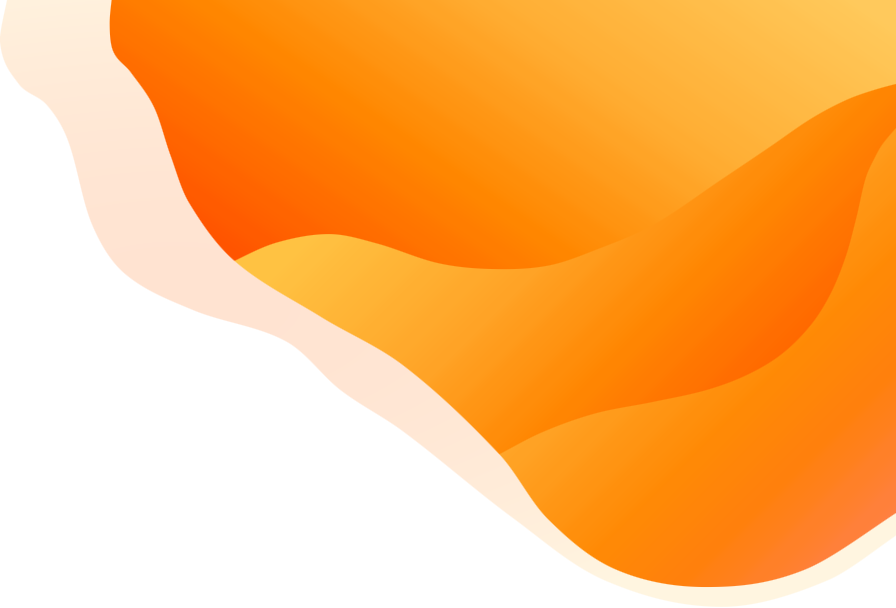
A WebGL 2 fragment shader for this background:

```glsl
#version 300 es
precision highp float;
// Layered orange waves with a pale cream rim flowing over a white page.
uniform vec2 u_resolution;
out vec4 outColor;

const int N = 16;

// Height of a smooth cubic curve through the knots, at sheared position s.
float curveHeight(vec2 knots[N], float shear, float s) {
  vec2 axis = vec2(1.0, shear);
  int i = 0;
  for (int j = 1; j < N - 1; j++) if (s > dot(knots[j], axis)) i = j;
  vec2 a = knots[max(i - 1, 0)], b = knots[i];
  vec2 c = knots[i + 1], d = knots[min(i + 2, N - 1)];
  float sb = dot(b, axis), span = dot(c, axis) - sb;
  float slopeB = (c.y - a.y) / dot(c - a, axis);
  float slopeC = (d.y - b.y) / dot(d - b, axis);
  float t = clamp((s - sb) / span, 0.0, 1.0), u = 1.0 - t;
  return b.y * u * u * (1.0 + 2.0 * t) + c.y * t * t * (3.0 - 2.0 * t)
       + span * t * u * (slopeB * u - slopeC * t);
}

// Smooth coverage of the region above a curve (y points down).
float above(vec2 knots[N], float shear, vec2 p) {
  float gap = curveHeight(knots, shear, p.x + shear * p.y) - p.y;
  return clamp(0.5 + gap / max(fwidth(gap), 0.001), 0.0, 1.0);
}

// Four-stop gradient with faint diagonal streaks.
vec3 ramp(float t, vec4 stops, vec3 a, vec3 b, vec3 c, vec3 d) {
  t += 2.0 * sin(t * 0.23) + 1.2 * sin(t * 0.41 + 1.0);
  vec3 color = mix(a, b, clamp((t - stops.x) / (stops.y - stops.x), 0.0, 1.0));
  color = mix(color, c, clamp((t - stops.y) / (stops.z - stops.y), 0.0, 1.0));
  return mix(color, d, clamp((t - stops.z) / (stops.w - stops.z), 0.0, 1.0));
}

void main() {
  // Artboard of 768 by 522 units, y down from the top edge
  vec2 uv = gl_FragCoord.xy / u_resolution;
  vec2 p = vec2(uv.x, 1.0 - uv.y) * vec2(768.0, 522.0);

  vec2 outerRim[N] = vec2[N](
    vec2(8, -10), vec2(0, 36), vec2(16, 72), vec2(40, 90),
    vec2(58, 120), vec2(79, 193), vec2(107, 235), vec2(165, 266),
    vec2(245, 293), vec2(292, 335), vec2(345, 370), vec2(440, 445),
    vec2(520, 499), vec2(620, 521), vec2(710, 498), vec2(775, 455));
  vec2 innerRim[N] = vec2[N](
    vec2(97, -12), vec2(94, 20), vec2(97, 44), vec2(112, 62),
    vec2(132, 92), vec2(146, 133), vec2(162, 174), vec2(201, 224),
    vec2(275, 272), vec2(346, 314), vec2(428, 390), vec2(470, 446),
    vec2(528, 489), vec2(605, 504), vec2(690, 489), vec2(778, 434));
  vec2 middleWave[N] = vec2[N](
    vec2(185, 234), vec2(201, 224), vec2(238, 208), vec2(283, 201),
    vec2(323, 209), vec2(376, 226), vec2(423, 231), vec2(470, 228),
    vec2(512, 214), vec2(560, 193), vec2(620, 153), vec2(660, 126),
    vec2(695, 102), vec2(725, 86), vec2(750, 77), vec2(780, 69));
  vec2 frontWave[N] = vec2[N](
    vec2(415, 397), vec2(428, 390), vec2(465, 371), vec2(510, 355),
    vec2(560, 345), vec2(605, 335), vec2(640, 322), vec2(670, 304),
    vec2(695, 279), vec2(712, 252), vec2(725, 220), vec2(734, 187),
    vec2(742, 153), vec2(750, 135), vec2(757, 123), vec2(775, 102));

  // Back layer: red-orange at the left, golden towards the upper right
  vec3 orange = ramp(dot(p, vec2(0.57, -0.82)), vec4(-62, 100, 240, 420),
    vec3(1.0, 0.33, 0.0), vec3(1.0, 0.53, 0.0),
    vec3(1.0, 0.68, 0.2), vec3(1.0, 0.79, 0.36));

  // Middle and front waves darken towards the lower right
  float diagonal = dot(p, vec2(0.7));
  vec3 middle = ramp(diagonal, vec4(330, 480, 580, 690),
    vec3(1.0, 0.76, 0.26), vec3(1.0, 0.64, 0.15),
    vec3(1.0, 0.53, 0.01), vec3(1.0, 0.4, 0.0));
  vec3 front = ramp(diagonal, vec4(570, 690, 760, 850),
    vec3(1.0, 0.65, 0.16), vec3(1.0, 0.54, 0.02),
    vec3(1.0, 0.5, 0.05), vec3(1.0, 0.5, 0.27));
  orange = mix(middle, orange, above(middleWave, 0.0, p));
  orange = mix(front, orange, above(frontWave, -0.4, p));

  // Pale rim: peach at the lower left, cream at both ends
  float fade = min(length((p - vec2(150, 260)) / vec2(620, 300)), 1.0);
  vec3 rim = mix(vec3(1.0, 0.89, 0.82), vec3(1.0, 0.96, 0.88), fade * fade);

  vec3 color = mix(vec3(1.0), rim, above(outerRim, 0.5, p));
  color = mix(color, orange, above(innerRim, 0.5, p));
  outColor = vec4(color, 1.0);
}
```
